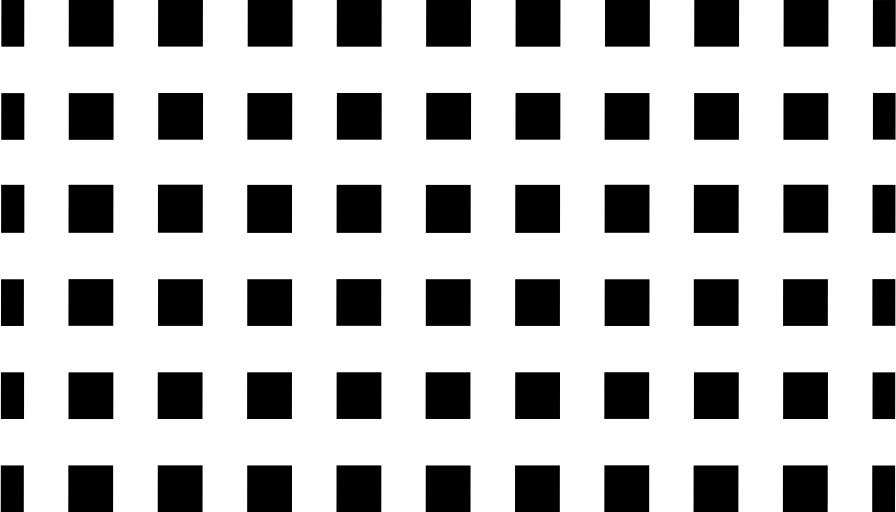
Give the GLSL for this pattern, as a Shadertoy shader.

```glsl
const float ROWS = 5.5;                        // vertical periods over the canvas
const vec2 PITCH = vec2(0.0997, 1.0 / ROWS);   // tile spacing, fraction of canvas
const vec2 HALF_SIZE = vec2(0.0250, 0.0456);   // half extents of a tile
const vec2 FIRST_TILE = vec2(0.5004, 0.0455);  // centre of a top-row tile, y downward
const vec2 SIDE_LIMITS = vec2(0.0012, 0.9993); // thin blank margins at the sides
const float SHEAR = 0.0007;                    // sideways drift from top to bottom
const float WOBBLE = 0.0004;                   // random offset of each tile
const float TALL_ROW = 2.0;                    // row whose tiles reach higher
const float TALL_EXTRA = 0.0026;
const vec3 PAPER = vec3(1.0);
const vec3 INK = vec3(0.0);

vec2 hash22(vec2 p) {
    vec3 q = fract(vec3(p.xyx) * vec3(0.1031, 0.1030, 0.0973));
    q += dot(q, q.yzx + 33.33);
    return fract((q.xx + q.yz) * q.zy);
}

// Antialiased coverage of the interval [lo, hi] on each axis
vec2 spanCoverage(vec2 p, vec2 lo, vec2 hi) {
    vec2 inside = min(p - lo, hi - p);
    return clamp(inside * iResolution.xy + 0.5, 0.0, 1.0);
}

float tileCoverage(vec2 p) {
    // Nearest tile and position relative to its centre
    vec2 offset = p - FIRST_TILE;
    vec2 cell = floor(offset / PITCH + 0.5);
    vec2 local = offset - cell * PITCH;

    // Small irregularities between tiles
    local -= WOBBLE * (hash22(cell + 20.0) - 0.5);
    vec2 lo = -HALF_SIZE;
    if (cell.y == TALL_ROW) lo.y -= TALL_EXTRA;

    vec2 cover = spanCoverage(local, lo, HALF_SIZE);
    return cover.x * cover.y;
}

void mainImage(out vec4 fragColor, in vec2 fragCoord) {
    vec2 p = fragCoord / iResolution.xy;
    p.y = 1.0 - p.y;
    p.x += SHEAR * (p.y - 0.5);

    // Tiles, trimmed at the side margins
    float ink = tileCoverage(p);
    ink *= spanCoverage(p, SIDE_LIMITS.xx, SIDE_LIMITS.yy).x;

    fragColor = vec4(mix(PAPER, INK, ink), 1.0);
}
```
